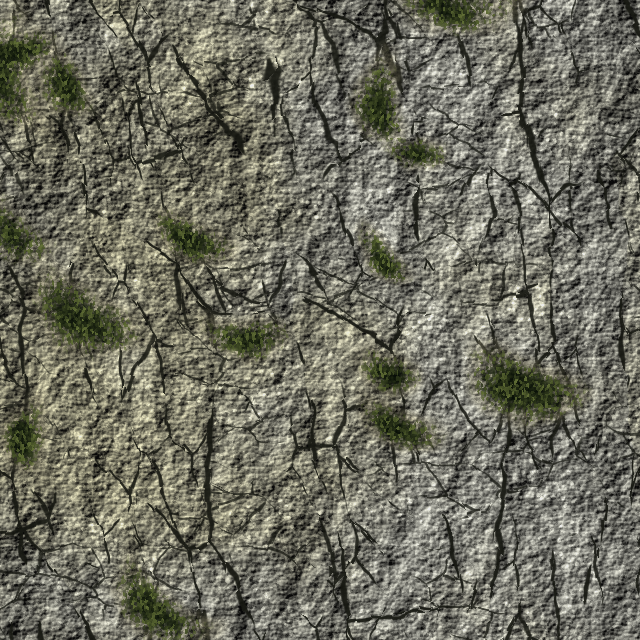
Write a Shadertoy shader that draws this texture.

```glsl
// Weathered limestone cliff: upright jointed blocks, gritty relief and grass on ledges.
// Cellular noise makes the joints and the relief; layered sines bend and tint them.

vec2 hash2(vec2 p) {
    p = vec2(dot(p, vec2(127.1, 311.7)), dot(p, vec2(269.5, 183.3)));
    return fract(sin(p) * 43758.5453);
}

// x: distance to nearest seed (cell units), y: distance to border (canvas units), z: cell id
vec3 cells(vec2 p, vec2 scale) {
    p *= scale;
    vec2 base = floor(p), nearest = vec2(9.0), second = vec2(9.0);
    float id = 0.0;
    for (int y = -1; y <= 1; y++)
    for (int x = -1; x <= 1; x++) {
        vec2 cell = base + vec2(x, y);
        vec2 seed = hash2(cell);
        vec2 d = cell + seed - p;
        if (dot(d, d) < dot(nearest, nearest)) {
            second = nearest;
            nearest = d;
            id = fract(seed.x * 7.3 + seed.y * 5.1);
        } else if (dot(d, d) < dot(second, second)) {
            second = d;
        }
    }
    float gap = 0.5 * (dot(second, second) - dot(nearest, nearest));
    return vec3(length(nearest), gap / length(scale * (second - nearest)), id);
}

// Layered sines, roughly -1 to 1
float patches(vec2 p, float freq) {
    float sum = 0.0, amp = 0.5;
    for (int i = 0; i < 5; i++) {
        p = mat2(0.8, 0.6, -0.6, 0.8) * p + 0.37;
        sum += amp * sin(p.x * freq + 1.8 * sin(p.y * freq * 0.8));
        amp *= 0.6;
        freq *= 1.9;
    }
    return sum;
}

// Surface height: upright slabs at large scale, slightly bedded grit at small scale
float relief(vec2 p) {
    float height = 0.0, freq = 9.0, slope = 0.05, side = -1.0;
    vec2 stretch = vec2(1.35, 0.7);
    for (int i = 0; i < 5; i++) {
        height += side * slope / freq * cells(p + float(i) * 3.7, freq * stretch).x;
        side = -side;
        slope *= 1.32;
        freq *= 2.05;
        stretch = mix(stretch, vec2(0.8, 1.2), 0.35);
    }
    return height;
}

// Dark line along a cell border, fading out where its half width reaches zero
float crack(float gap, float width) {
    width = max(width, 0.0);
    return (1.0 - smoothstep(0.5 * width, width + 0.0012, gap)) * smoothstep(0.0, 0.001, width);
}

// Scattered ledge tufts: positive inside, falling to negative outside
float tufts(vec2 p) {
    float field = -3.0;
    for (int i = 0; i < 16; i++) {
        vec2 place = hash2(vec2(i, 3.0)), form = hash2(vec2(i, 8.0));
        vec2 d = p - vec2(pow(place.x, 1.4), place.y);
        float turn = -1.6 * form.x * form.x;
        d = mat2(cos(turn), -sin(turn), sin(turn), cos(turn)) * d;
        d.y -= 4.0 * d.x * d.x;
        field = max(field, 1.0 - length(d / (vec2(0.062, 0.029) * (0.65 + 0.7 * form.y))));
    }
    return field;
}

void mainImage(out vec4 fragColor, in vec2 fragCoord) {
    vec2 p = fragCoord / iResolution.xy;

    // Joints lean to the left, bend a little and are chipped into jagged steps
    vec2 bend = 0.011 * vec2(patches(p, 13.0), patches(p + 4.0, 13.0));
    vec3 chip = cells(p + bend, vec2(52.0, 34.0));
    vec2 q = p + bend + 0.006 * (hash2(vec2(chip.z, 1.0)) - 0.5);
    q.x += 0.24 * q.y * (1.0 - 0.7 * smoothstep(0.2, 0.9, p.x));
    float broad = patches(p + 2.0, 9.0);
    float local = patches(p + 6.0, 19.0);

    vec3 block = cells(q, vec2(7.0, 2.2));
    vec3 shard = cells(q + 5.0, vec2(17.0, 7.0));
    vec3 bed = cells(q + 9.0, vec2(13.0, 22.0));
    float cracks = crack(block.y, 0.0016 + 0.0045 * local);
    cracks = max(cracks, 0.95 * crack(shard.y, 0.0003 + 0.0036 * patches(p + 8.0, 17.0)));
    cracks = max(cracks, 0.8 * crack(bed.y, 0.0024 * patches(p + 5.0, 14.0) - 0.0002));

    // Light from the upper left over the surface
    vec2 surface = p + 0.3 * bend;
    float light = (relief(surface) - relief(surface + vec2(-0.0022, 0.0021))) / 0.003;
    vec3 grit = cells(surface, vec2(190.0, 230.0));

    // Rock tone
    float tone = 0.475 + 0.04 * broad + 0.035 * local + 1.05 * light;
    tone += 0.08 * (block.z - 0.5) + 0.08 * (shard.z - 0.5);
    tone += 0.2 * (grit.z - 0.5) + 0.09 * (chip.z - 0.5);
    tone -= 0.13 * exp(-min(block.y, shard.y) * 160.0) * smoothstep(-0.2, 0.5, local);
    vec3 fleck = cells(surface, vec2(85.0));
    tone += 0.2 * (1.0 - smoothstep(0.2, 0.36, fleck.x))
          * smoothstep(0.0, 0.5, patches(p + 3.0, 21.0)) * step(0.4, fleck.z);

    // Ochre stain to the left, cool grey to the right
    float warmth = smoothstep(-0.7, 0.8, 0.4 - 0.9 * p.x + 0.7 * patches(p + 1.0, 6.0) + 0.4 * (block.z - 0.5));
    vec3 rock = tone * mix(vec3(1.0, 1.0, 0.94), vec3(1.02, 1.0, 0.83), warmth);
    rock = mix(rock, vec3(0.09, 0.095, 0.07), 0.93 * cracks);

    // Soil and grass
    float tuft = tufts(p + bend);
    vec3 blade = cells(p, vec2(270.0, 190.0));
    vec3 soil = vec3(0.43, 0.41, 0.33) * (0.75 + 0.5 * grit.z + 1.5 * light);
    vec3 grass = mix(vec3(0.08, 0.11, 0.05), vec3(0.36, 0.41, 0.20), blade.z * blade.z + 0.6 * light);
    rock = mix(rock, soil, 0.5 * smoothstep(-0.7, 0.1, tuft + 0.4 * local));
    float cover = smoothstep(-0.1, 0.5, tuft + 0.25 * local + 0.7 * (blade.z - 0.5));
    fragColor = vec4(clamp(mix(rock, grass, cover), 0.03, 0.92), 1.0);
}
```
